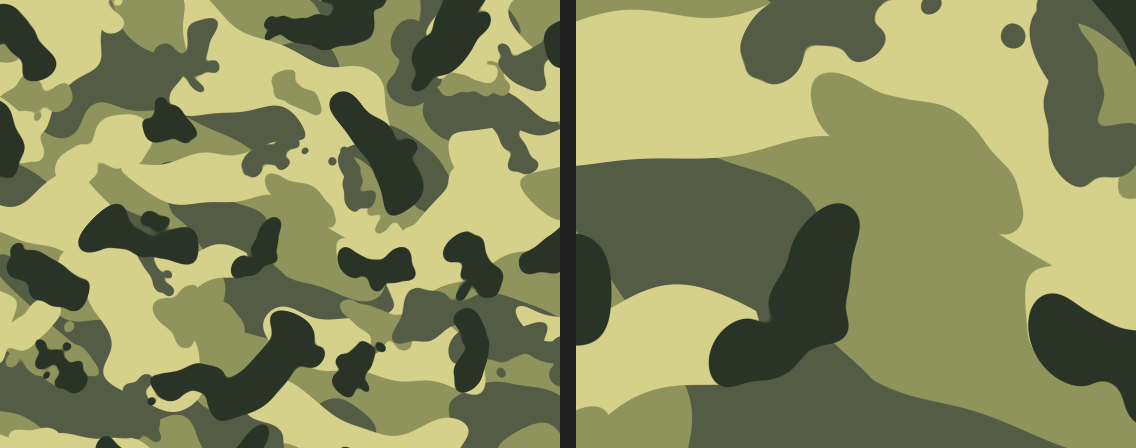
Left: the whole. Right: its middle third, enlarged.
Write a WebGL 1 fragment shader that draws this pattern.

```glsl
precision highp float;
// Woodland camouflage in four flat colours with crisp, flowing outlines.
// Broad patches are level sets of random wave sums; the smaller islands
// are bent, lobed chains of discs melted together on jittered grids.

uniform vec2 u_resolution;

#define TILT -0.42          // main direction of the shapes, radians
#define STRETCH vec2(0.68, 1.25) // frequency scale along and across TILT
#define FREQ_LOW 1.5        // patch waves per canvas height
#define FREQ_HIGH 5.2
#define CREAM_LEVEL 0.06    // higher level, less area
#define OLIVE_LEVEL -0.12
#define DARK_GRID 4.1       // island cells per canvas height
#define ACCENT_GRID 5.0
#define DARK_CHANCE 0.78    // share of cells that hold an island
#define ACCENT_CHANCE 0.33
#define DISC_RADIUS 0.112   // in cells
#define DISC_STEP 0.155

const float TAU = 6.2831853;
const int WAVES = 16;
const vec3 CREAM = vec3(0.84, 0.82, 0.54);
const vec3 OLIVE = vec3(0.56, 0.58, 0.36);
const vec3 MOSS  = vec3(0.33, 0.36, 0.27);
const vec3 DARK  = vec3(0.16, 0.20, 0.15);

float hash(vec2 v) {
  return fract(sin(dot(v, vec2(127.1, 311.7))) * 43758.5453);
}

float smoothMin(float a, float b, float k) {
  float h = max(k - abs(a - b), 0.0) / k;
  return min(a, b) - h * h * k * 0.25;
}

// Wobble that adds lobes to every outline
vec2 wobble(vec2 p, float seed) {
  p += 0.017 * sin(p.yx * vec2(17.0, 15.0) + vec2(0.7, 2.9) * seed);
  return p + 0.007 * sin(p.yx * vec2(41.0, 37.0) + vec2(4.1, 1.3) * seed);
}

// Approximate signed distance to a wave-sum level set, negative inside
float patches(vec2 p, float level, float seed) {
  p = wobble(p, seed);
  float c = cos(TILT), s = sin(TILT);
  vec2 q = vec2(c * p.x + s * p.y, c * p.y - s * p.x) * STRETCH;
  float value = 0.0;
  vec2 slope = vec2(0.0);
  for (int i = 0; i < WAVES; i++) {
    float n = float(i);
    float angle = n * 2.39996 + seed;
    float freq = TAU * mix(FREQ_LOW, FREQ_HIGH, fract(n * 0.618 + 0.1 * seed));
    vec2 wave = freq * vec2(cos(angle), sin(angle));
    float phase = dot(wave, q) + TAU * hash(vec2(n, seed));
    value += cos(phase);
    slope -= wave * sin(phase);
  }
  float unit = sqrt(2.0 / float(WAVES));
  return (level - value * unit) / max(length(slope * STRETCH) * unit, 3.0);
}

// Signed distance to the nearest scattered island, negative inside
float islands(vec2 p, float grid, float chance, float seed) {
  vec2 q = wobble(p, seed) * grid + seed * vec2(0.37, 0.61);
  float nearest = 10.0;
  for (int j = -1; j <= 1; j++) {
    for (int i = -1; i <= 1; i++) {
      vec2 cell = floor(q) + vec2(float(i), float(j));
      vec2 key = cell + seed * 17.3;
      if (hash(key) > chance) continue;
      float size = 0.7 + 0.7 * hash(key + 3.1);
      float angle = TILT + 1.3 * (hash(key + 5.7) - 0.5);
      vec2 jitter = vec2(hash(key + 7.9), hash(key + 9.2)) - 0.5;
      vec2 at = cell + 0.5 + 0.5 * jitter;
      at -= 2.0 * DISC_STEP * size * vec2(cos(angle), sin(angle));
      angle += 1.2 * (hash(key + 11.4) - 0.5);
      float shape = 10.0;
      for (int k = 0; k < 5; k++) {
        vec2 link = key + 13.7 + float(k) * 2.3;
        vec2 along = vec2(cos(angle), sin(angle));
        float radius = DISC_RADIUS * size * (0.55 + 0.9 * hash(link));
        shape = smoothMin(shape, length(q - at) - radius, 0.1 * size);
        // Side lobe
        float reach = 0.46 * size * (hash(link + 0.5) - 0.5);
        vec2 lobe = at + reach * vec2(-along.y, along.x);
        shape = smoothMin(shape, length(q - lobe) - 0.6 * radius, 0.1 * size);
        at += DISC_STEP * size * along;
        angle += 2.2 * (hash(link + 0.9) - 0.5);
      }
      nearest = smoothMin(nearest, shape, 0.05);
    }
  }
  return nearest / grid;
}

vec3 paint(vec3 under, vec3 colour, float dist, float pixel) {
  return mix(colour, under, smoothstep(-0.7 * pixel, 0.7 * pixel, dist));
}

void main() {
  float pixel = 1.0 / u_resolution.y;
  vec2 p = gl_FragCoord.xy * pixel;

  // Broad patches from back to front
  vec3 colour = MOSS;
  colour = paint(colour, OLIVE, patches(p, OLIVE_LEVEL, 2.0), pixel);
  colour = paint(colour, CREAM, patches(p, CREAM_LEVEL, 5.0), pixel);

  // Small islands, the dark ones on top
  colour = paint(colour, OLIVE, islands(p, ACCENT_GRID, ACCENT_CHANCE, 3.0), pixel);
  colour = paint(colour, MOSS, islands(p, ACCENT_GRID, ACCENT_CHANCE, 7.0), pixel);
  colour = paint(colour, CREAM, islands(p, ACCENT_GRID, 0.6 * ACCENT_CHANCE, 9.0), pixel);
  colour = paint(colour, DARK, islands(p, DARK_GRID, DARK_CHANCE, 11.0), pixel);

  gl_FragColor = vec4(colour, 1.0);
}
```
